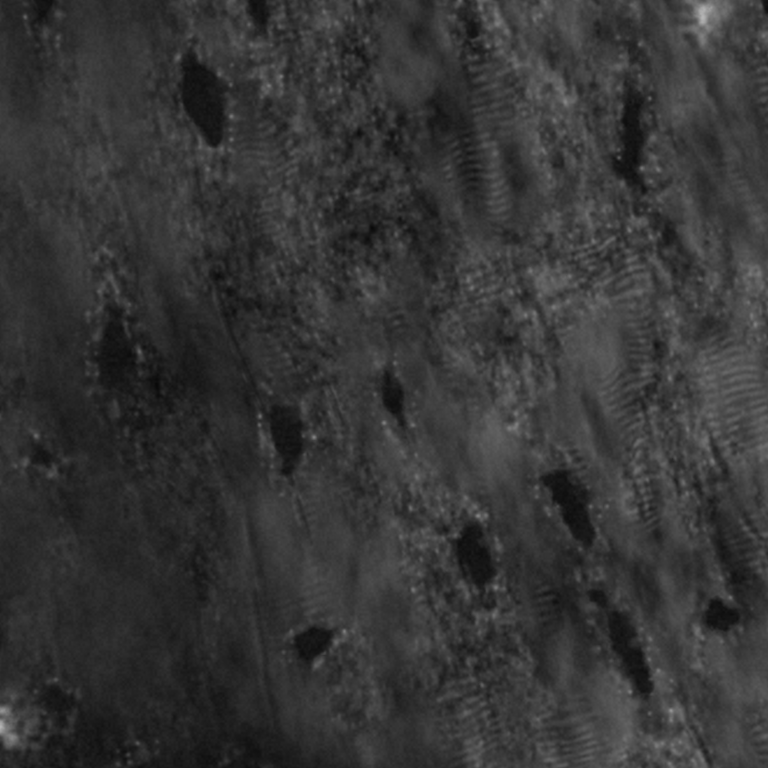
Give the GLSL for this texture, as a Shadertoy shader.

```glsl
// Grey micrograph of slanted muscle fibres with dark cells, thin seams and bright granules.

float hash(vec2 p) {
    vec3 q = fract(p.xyx * 0.1031);
    q += dot(q, q.yzx + 33.33);
    return fract((q.x + q.y) * q.z);
}

float noise(vec2 p) {
    vec2 i = floor(p), f = fract(p);
    f = f * f * (3.0 - 2.0 * f);
    return mix(mix(hash(i), hash(i + vec2(1, 0)), f.x),
               mix(hash(i + vec2(0, 1)), hash(i + vec2(1, 1)), f.x), f.y);
}

float fbm(vec2 p) {
    float sum = 0.0, amp = 0.53;
    for (int i = 0; i < 4; i++) {
        sum += amp * noise(p);
        p = mat2(1.6, 1.2, -1.2, 1.6) * p + 17.3;
        amp *= 0.5;
    }
    return sum;
}

// Soft round dots, one per square, of random brightness
float dots(vec2 p) {
    vec2 id = floor(p);
    vec2 q = fract(p) - 0.3 - 0.4 * vec2(hash(id + 3.1), hash(id + 8.6));
    float power = hash(id + 15.2);
    return power * power * exp(-dot(q, q) * 18.0);
}

// Approximate distance to the nearest lozenge-shaped cell lying along the fibres
float cellDistance(vec2 t) {
    vec2 size = vec2(0.17, 0.22);
    vec2 home = floor(t / size);
    float nearest = 1.0;
    for (int y = -1; y <= 1; y++)
    for (int x = -1; x <= 1; x++) {
        vec2 id = home + vec2(x, y) + 40.0;
        if (hash(id + 5.7) > 0.56) continue;
        vec2 jitter = vec2(hash(id + 11.3), hash(id + 23.9));
        vec2 q = t - (id - 40.0 + 0.2 + 0.6 * jitter) * size;
        q.x += q.y * (hash(id + 31.1) - 0.5) * 0.5;
        float grow = hash(id + 47.7);
        vec2 radius = vec2(mix(0.013, 0.027, hash(id + 61.0)), mix(0.02, 0.095, grow * grow));
        vec2 r = abs(q) / radius;
        float shape = mix(length(r), r.x + r.y, 0.45);
        nearest = min(nearest, (shape - 1.0) * radius.x);
    }
    return nearest + (fbm(t * 38.0 + 90.0) - 0.5) * 0.036;
}

// Thin broken lines that follow a contour of stretched noise
float seam(vec2 t, float seed) {
    t.x += 0.007 * (fbm(t * vec2(30.0, 22.0) + seed) - 0.5);
    float level = abs(noise(t * vec2(12.0, 1.3) + seed) - 0.5);
    float gaps = smoothstep(0.42, 0.7, fbm(t * vec2(16.0, 9.0) + seed * 2.0));
    return (1.0 - smoothstep(0.0, 0.06, level)) * gaps;
}

void mainImage(out vec4 fragColor, in vec2 fragCoord) {
    vec2 p = fragCoord / iResolution.y;

    // Fibre space: x across the fibres, y along them
    vec2 t = vec2(0.96 * p.x + 0.28 * p.y, 0.96 * p.y - 0.28 * p.x) + 2.0;
    t.x += 0.05 * (noise(p * 3.0 + 8.0) - 0.5) + 0.008 * (noise(p * 14.0) - 0.5);

    // Smooth dim tissue on the left, brighter fibres on the right
    float side = smoothstep(0.12, 0.72, p.x + 0.2 * (p.y - 0.5) + 0.2 * (fbm(p * 3.0 + 4.0) - 0.5));
    float grey = mix(0.154, 0.24, side);
    grey += (fbm(p * 4.0 + 30.0) - 0.5) * 0.21;
    grey += (noise(t * vec2(19.0, 3.5)) - 0.5) * mix(0.03, 0.1, side);
    grey += (fbm(t * vec2(36.0, 17.0) + 6.0) - 0.5) * mix(0.09, 0.26, side);

    // Granular texture everywhere, stronger in patches
    float patches = smoothstep(0.4, 0.66, fbm(t * vec2(13.0, 7.0) + 70.0)) * mix(0.35, 1.0, side);
    float grain = noise(t * vec2(125.0, 80.0));
    float fineGrain = noise(p * 190.0 + 31.0);
    grey += (grain * 0.6 + fineGrain * 0.4 - 0.47) * (0.035 + 0.22 * patches);
    grey += dots(t * vec2(85.0, 60.0)) * 0.16 * patches;

    // Small broken patches of fine cross-striations
    float stripeArea = smoothstep(0.58, 0.8, noise(t * vec2(24.0, 12.0) + 120.0)) * side;
    float bend = 9.0 * noise(t * vec2(30.0, 18.0) + 55.0);
    grey += sin(t.y * 520.0 + bend) * 0.06 * stripeArea * grain;

    // Dark seams between fibres with a faint lit edge
    float line = max(seam(t, 13.0), seam(t, 57.0));
    vec2 beside = t + vec2(0.008, 0.0);
    float litEdge = max(seam(beside, 13.0), seam(beside, 57.0));
    grey += 0.09 * litEdge * grain * (0.3 + side);
    grey *= 1.0 - line * mix(0.12, 0.36, side);

    // Dark cells with a soft shadow and a granular rim
    float d = cellDistance(t);
    float speckle = noise(p * 105.0 + 9.0);
    float rim = exp(-pow((d - 0.012) / 0.011, 2.0));
    grey *= 1.0 - 0.25 * (1.0 - smoothstep(0.0, 0.04, d));
    grey += rim * (0.2 * grain * speckle + 0.38 * dots(p * 75.0) * fbm(p * 9.0));
    float inside = 0.065 + 0.035 * fbm(t * 45.0) + 0.03 * (fineGrain - 0.5);
    grey = mix(grey, inside, 1.0 - smoothstep(-0.008, 0.005, d));

    // Bright clusters at two corners
    vec2 top = p - vec2(0.92, 0.98), low = p - vec2(0.01, 0.06);
    float glow = exp(-dot(top, top) * 900.0) + exp(-dot(low, low) * 900.0);
    grey += glow * (0.05 + 0.9 * speckle * fbm(p * 50.0));

    // Faint sensor grain
    grey += (noise(p * 330.0) - 0.5) * 0.03;
    fragColor = vec4(vec3(clamp(grey, 0.03, 1.0)), 1.0);
}
```
